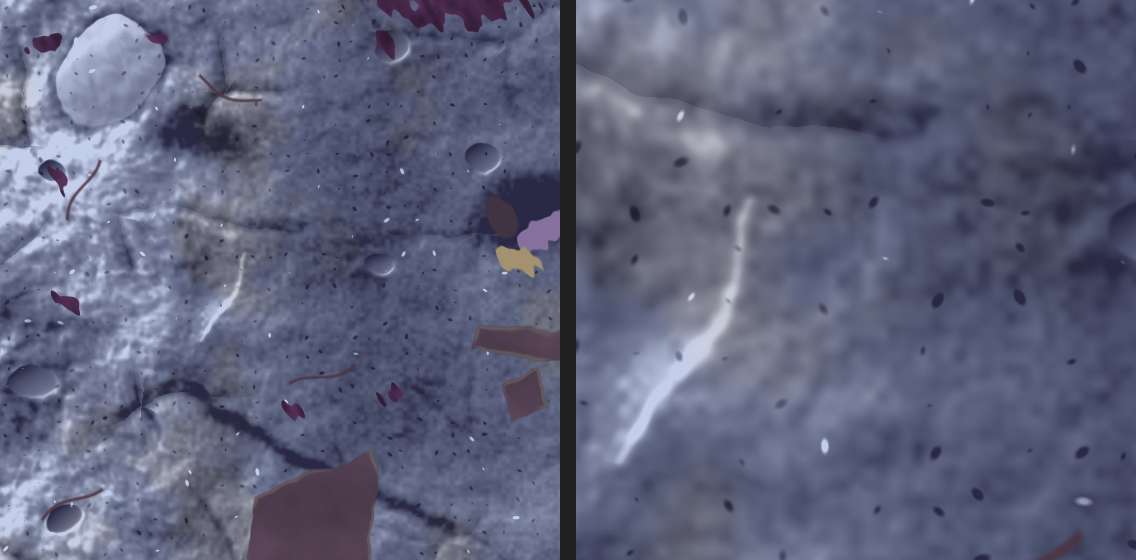
Left, the full canvas; right, a detail of the centre.
A WebGL 1 fragment shader for this texture:

```glsl
precision highp float;
// Wet blue-grey shore rock with ledges, pits, grit and scraps of weed.
// A scalar tone is built from layered noise relief, cellular ledges and
// shaded hollows, then mapped to a slate ramp; loose debris is laid on top.
uniform vec2 u_resolution;

#define LIGHT vec2(-0.6, 0.8)
#define BASE_TONE 0.50
#define RELIEF 5.5
#define GRAIN 0.17
#define LEDGE_SCALE 3.2
#define PIT_GRID 5.0
#define SPECK_GRID 34.0
#define WEED_GRID 5.0
#define SOFT 0.0025

const vec3 INK = vec3(0.16, 0.16, 0.27);
const vec3 SLATE = vec3(0.29, 0.31, 0.42);
const vec3 STONE = vec3(0.38, 0.41, 0.53);
const vec3 PALE = vec3(0.49, 0.52, 0.63);
const vec3 SHEEN = vec3(0.70, 0.74, 0.85);
const vec3 OCHRE = vec3(0.53, 0.50, 0.46);
const vec3 WINE = vec3(0.27, 0.13, 0.27);
const vec3 BROWN = vec3(0.32, 0.25, 0.32);

float hash(vec2 p) {
  p = fract(p * vec2(0.1231, 0.3173) + 0.137);
  p += dot(p, p.yx + 19.19);
  return fract((p.x + p.y) * p.x * 7.31);
}
vec2 hash2(vec2 p) { return vec2(hash(p), hash(p + 17.3)); }
vec2 turn(vec2 p, float a) { return mat2(cos(a), -sin(a), sin(a), cos(a)) * p; }
float fill(float d) { return 1.0 - smoothstep(-SOFT, SOFT, d); }
float bump(float d, float w) { return exp(-d * d / (w * w)); }

float noise(vec2 p) {
  vec2 i = floor(p), f = fract(p);
  f = f * f * (3.0 - 2.0 * f);
  return mix(mix(hash(i), hash(i + vec2(1, 0)), f.x),
             mix(hash(i + vec2(0, 1)), hash(i + vec2(1, 1)), f.x), f.y);
}
float fbm(vec2 p) {
  float sum = 0.0, amp = 0.5;
  for (int i = 0; i < 5; i++) {
    sum += amp * noise(p);
    p = turn(p, 0.7) * 2.03 + 5.1;
    amp *= 0.5;
  }
  return sum;
}
// Cellular ledges: distance to the border, and how far it faces the light.
vec2 ledge(vec2 p) {
  vec2 cell = floor(p), near = vec2(9.0), next = vec2(9.0);
  for (int y = -1; y <= 1; y++)
    for (int x = -1; x <= 1; x++) {
      vec2 c = cell + vec2(x, y), v = c + hash2(c + 4.0) - p;
      if (dot(v, v) < dot(near, near)) { next = near; near = v; }
      else if (dot(v, v) < dot(next, next)) next = v;
    }
  vec2 n = normalize(next - near);
  return vec2(dot(0.5 * (near + next), n), dot(n, LIGHT));
}
// One jittered item per grid cell: local position and two random values.
vec4 scatter(vec2 p, float grid, float seed, float spin) {
  vec2 id = floor(p * grid) + seed;
  vec2 q = fract(p * grid) - 0.5 - 0.4 * (hash2(id) - 0.5);
  return vec4(turn(q, spin * hash(id + 3.1)), hash(id + 5.7), hash(id + 9.2));
}
float segment(vec2 p, vec2 a, vec2 b) {
  vec2 v = b - a;
  return length(p - a - v * clamp(dot(p - a, v) / dot(v, v), 0.0, 1.0));
}
float oval(vec2 p, vec2 c, vec2 r, float a) {
  return (length(turn(p - c, a) / r) - 1.0) * min(r.x, r.y);
}
float slab(vec2 p, vec2 c, vec2 r, float a) {
  vec2 q = turn(p - c, a);
  q.x -= 0.35 * q.y;
  q = abs(q) - r;
  return max(q.x, q.y);
}
vec3 rock(float t) {
  vec3 c = mix(INK, SLATE, clamp(t * 4.0, 0.0, 1.0));
  c = mix(c, STONE, clamp(t * 4.0 - 1.0, 0.0, 1.0));
  c = mix(c, PALE, clamp(t * 4.0 - 2.0, 0.0, 1.0));
  return mix(c, SHEEN, clamp(t * 4.0 - 3.0, 0.0, 1.3));
}

void main() {
  vec2 p = gl_FragCoord.xy / u_resolution;
  vec2 w = p + 0.07 * (vec2(fbm(p * 6.0), fbm(p * 6.0 + 31.0)) - 0.5);
  float left = 1.0 - smoothstep(0.05, 0.7, p.x);

  // Broad light, relief and grain
  float slope = fbm(w * 6.0) - fbm((w + LIGHT * 0.012) * 6.0);
  float tone = BASE_TONE + 0.24 * left - 0.07 + 0.9 * (fbm(w * 3.0 + 8.0) - 0.48);
  tone += RELIEF * slope * (0.45 + 0.75 * left) + GRAIN * (noise(p * 130.0) - 0.5);

  // Ledges, channels and the long crack
  vec2 l = ledge(w * LEDGE_SCALE);
  float worn = smoothstep(0.38, 0.62, noise(p * 7.0 + 2.0)) * (0.35 + 0.65 * left);
  tone += worn * (0.45 * l.y * bump(l.x - 0.035, 0.035) - 0.4 * bump(l.x, 0.025));
  float channel = segment(w, vec2(0.34, 0.58), vec2(0.33, 0.32));
  float crack = min(segment(w, vec2(0.36, 0.29), vec2(0.53, 0.17)), segment(w, vec2(0.53, 0.17), vec2(0.80, 0.05)));
  tone -= 0.35 * bump(channel, 0.035) + 0.6 * bump(crack, 0.014);
  tone += 0.45 * bump(segment(w, vec2(0.42, 0.55), vec2(0.37, 0.39)), 0.005);

  // Hollows, boulder and round pits
  tone -= 0.65 * (1.0 - smoothstep(-0.03, 0.02, oval(w, vec2(0.34, 0.76), vec2(0.11, 0.055), -0.3)));
  tone -= 0.55 * (1.0 - smoothstep(-0.04, 0.04, oval(w, vec2(0.95, 0.62), vec2(0.09, 0.07), 0.0)));
  float stone = oval(w, vec2(0.19, 0.87), vec2(0.11, 0.075), 0.65);
  tone -= 0.5 * bump(stone, 0.014);
  tone = mix(tone, 0.88 + 2.2 * dot(p - vec2(0.19, 0.87), LIGHT) + 2.0 * slope, fill(stone));
  vec4 s = scatter(w, PIT_GRID, 11.0, 0.0);
  float r = 0.11 + 0.1 * s.w, d = length(s.xy * vec2(1.0, 1.2)) - r;
  float face = dot(s.xy, LIGHT) / r, on = step(s.z, 0.5 - 0.4 * p.x);
  tone = mix(tone, 0.3 - 0.4 * face, on * fill(d / PIT_GRID));
  tone += on * 0.5 * max(-face, 0.0) * bump(d, 0.025);

  // Grit and wet glints
  s = scatter(p, SPECK_GRID, 23.0, 6.28);
  tone -= 0.4 * step(s.z, 0.4) * fill((length(s.xy * vec2(1.0, 1.7)) - 0.16 * s.w) / SPECK_GRID);
  tone += 0.7 * step(0.94, s.z) * fill((length(s.xy * vec2(1.0, 2.0)) - 0.22 * s.w) / SPECK_GRID);
  vec3 color = rock(tone);
  color = mix(color, OCHRE * (0.4 + tone), 0.35 * smoothstep(0.5, 0.7, fbm(p * 5.0 + 40.0)));

  // Ragged weed and thin strands
  float fray = noise(turn(p, 0.5) * vec2(90.0, 35.0)) - 0.5;
  s = scatter(p, WEED_GRID, 57.0, 6.28);
  d = (length(s.xy * vec2(1.0, 2.0)) - 0.13 + 0.2 * fray) / WEED_GRID;
  d = min(d + step(0.17, s.z), oval(p, vec2(0.80, 1.01), vec2(0.13, 0.05), 0.0) + 0.06 * fray);
  color = mix(color, WINE * (1.0 + 0.7 * fray), 0.9 * fill(d));
  s = scatter(p, 4.0, 71.0, 6.28);
  d = max(abs(s.y + 0.05 * sin(s.x * 9.0 + 6.0 * s.w)) - 0.011, abs(s.x) - 0.24) / 4.0;
  color = mix(color, vec3(0.30, 0.20, 0.25), 0.85 * step(s.z, 0.3) * fill(d));

  // Flat brown fronds with ochre rims, and pale shell scraps
  d = slab(w, vec2(0.56, 0.02), vec2(0.115, 0.13), 0.37);
  d = min(d, slab(w, vec2(0.94, 0.40), vec2(0.09, 0.022), -0.1));
  d = min(d, slab(w, vec2(0.94, 0.31), vec2(0.04, 0.035), 0.5));
  color = mix(color, BROWN * (0.75 + 0.5 * fbm(p * 9.0)), fill(d));
  color = mix(color, OCHRE * 0.85, 0.6 * bump(d + 0.003, 0.003) * smoothstep(0.3, 0.6, noise(p * 16.0)));
  color = mix(color, BROWN * 0.8, fill(oval(w, vec2(0.90, 0.62), vec2(0.04, 0.022), -0.9)));
  color = mix(color, vec3(0.52, 0.44, 0.62), fill(oval(w, vec2(0.97, 0.58), vec2(0.05, 0.028), 0.7) + 0.02 * fray));
  color = mix(color, vec3(0.64, 0.57, 0.44), fill(oval(w, vec2(0.93, 0.54), vec2(0.045, 0.022), -0.5) + 0.02 * fray));
  gl_FragColor = vec4(color, 1.0);
}
```
